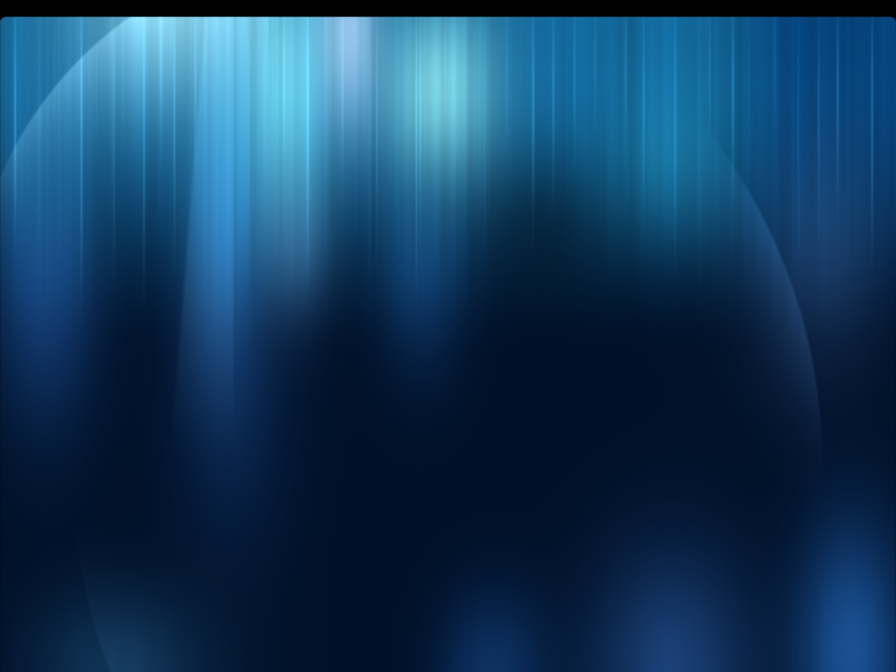
This background is drawn by a Shadertoy shader. Its source:

```glsl
// Abstract blue aurora: soft elliptical glows are screened over a navy ramp,
// then faint curved facets and fine vertical light streaks are laid on top.
// A black strip with rounded lower corners closes the upper edge.

#define NAVY vec3(0.0, 0.062, 0.155)
#define TEAL vec3(0.07, 0.40, 0.60)
#define DEEP_BLUE vec3(0.02, 0.26, 0.48)
#define STREAK_CONTRAST 0.24
#define LINE_COUNT 44
#define LINE_WIDTH 0.0014
#define LINE_GAIN 0.17
#define STRIP_EDGE 0.975
#define CORNER_RADIUS 0.009

float hash(float n) {
    return fract(sin(n * 127.1) * 43758.5453);
}

float noise(float x) {
    float cell = floor(x), f = fract(x);
    return mix(hash(cell), hash(cell + 1.0), f * f * (3.0 - 2.0 * f));
}

float bell(vec2 uv, vec2 center, vec2 size) {
    vec2 d = (uv - center) / size;
    return exp(-dot(d, d));
}

// Screen blend of one elliptical glow
void addGlow(inout vec3 col, vec2 uv, vec2 center, vec2 size, vec3 tint) {
    col += tint * bell(uv, center, size) * (1.0 - col);
}

// Disc that is brightest just inside its rim
float rimDisc(vec2 p, vec2 center, float radius, float fade) {
    float depth = radius - length(p - center);
    return smoothstep(-0.003, 0.003, depth) * exp(-max(depth, 0.0) / fade);
}

vec3 curtain(vec2 uv) {
    vec3 top = mix(TEAL, DEEP_BLUE, smoothstep(0.78, 0.9, uv.x));
    vec3 col = mix(NAVY, top, smoothstep(0.47, 0.9, uv.y));
    col *= 1.0 - 0.3 * bell(uv, vec2(0.61, 0.67), vec2(0.07, 0.1));

    // Bright upper lights
    addGlow(col, uv, vec2(0.20, 1.00), vec2(0.12, 0.16), vec3(0.42, 0.62, 0.72));
    addGlow(col, uv, vec2(0.32, 0.87), vec2(0.045, 0.18), vec3(0.30, 0.62, 0.72));
    addGlow(col, uv, vec2(0.39, 0.96), vec2(0.035, 0.15), vec3(0.50, 0.55, 0.75));
    addGlow(col, uv, vec2(0.49, 0.87), vec2(0.065, 0.13), vec3(0.42, 0.68, 0.68));
    addGlow(col, uv, vec2(0.74, 0.76), vec2(0.08, 0.13), vec3(0.03, 0.16, 0.20));

    // Blue columns hanging below them
    addGlow(col, uv, vec2(0.05, 0.60), vec2(0.06, 0.22), vec3(0.08, 0.20, 0.38));
    addGlow(col, uv, vec2(0.25, 0.70), vec2(0.045, 0.24), vec3(0.12, 0.32, 0.55));
    addGlow(col, uv, vec2(0.33, 0.64), vec2(0.04, 0.12), vec3(0.12, 0.19, 0.28));
    addGlow(col, uv, vec2(0.47, 0.60), vec2(0.05, 0.15), vec3(0.05, 0.15, 0.27));
    addGlow(col, uv, vec2(0.26, 0.40), vec2(0.07, 0.24), vec3(0.03, 0.07, 0.14));
    addGlow(col, uv, vec2(0.92, 0.63), vec2(0.07, 0.17), vec3(0.09, 0.14, 0.22));

    // Lights rising from the lower edge
    addGlow(col, uv, vec2(0.95, 0.03), vec2(0.06, 0.19), vec3(0.10, 0.27, 0.50));
    addGlow(col, uv, vec2(0.75, 0.00), vec2(0.09, 0.18), vec3(0.10, 0.20, 0.36));
    addGlow(col, uv, vec2(0.55, 0.00), vec2(0.06, 0.12), vec3(0.05, 0.14, 0.27));
    addGlow(col, uv, vec2(0.13, 0.00), vec2(0.10, 0.12), vec3(0.06, 0.15, 0.22));
    return col;
}

void addFacets(inout vec3 col, vec2 uv, vec2 p) {
    float upper = smoothstep(0.3, 0.6, uv.y);
    float right = rimDisc(p, vec2(0.406, 0.306), 0.818, 0.06);
    right *= smoothstep(0.25, 0.5, uv.y) * smoothstep(0.85, 0.65, uv.y) * step(0.6, uv.x);
    col += vec3(0.06, 0.09, 0.12) * right;

    float corner = rimDisc(p, vec2(0.52, 0.514), 0.565, 0.07);
    col += vec3(0.17, 0.16, 0.15) * corner * smoothstep(0.62, 0.9, uv.y) * step(uv.x, 0.3);

    float lower = rimDisc(p, vec2(0.951, 0.306), 0.844, 0.08);
    col += vec3(0.03, 0.04, 0.05) * lower * smoothstep(0.25, 0.0, uv.y) * step(uv.x, 0.4);

    // Tall pane with a slanted left side and an upright right side
    float left = 0.188 + 0.06 * (uv.y - 0.3);
    float pane = smoothstep(left - 0.002, left + 0.004, uv.x) * smoothstep(0.262, 0.259, uv.x);
    col += vec3(0.05, 0.07, 0.08) * pane * upper;
}

void addStreaks(inout vec3 col, vec2 uv) {
    // Layered column noise
    float grain = 0.0, frequency = 45.0, weight = 0.5;
    for (int i = 0; i < 3; i++) {
        grain += weight * (noise(uv.x * frequency + float(i) * 31.7) - 0.5);
        frequency *= 2.3;
        weight *= 0.75;
    }
    float reach = smoothstep(0.4, 0.75, uv.y) + 0.4 * smoothstep(0.2, 0.0, uv.y);
    col *= 1.0 + STREAK_CONTRAST * grain * reach;

    // Thin lines of varied length
    float width = max(LINE_WIDTH, 0.7 / iResolution.x);
    for (int i = 0; i < LINE_COUNT; i++) {
        float id = float(i) + 1.0;
        float x = (id + hash(id) - 0.5) / float(LINE_COUNT);
        float end = 0.48 + 0.28 * hash(id + 71.0);
        float line = exp(-pow((uv.x - x) / width, 2.0));
        line *= smoothstep(end, end + 0.25, uv.y) * smoothstep(1.05, 0.85, uv.y);
        col += vec3(0.45, 0.85, 1.0) * LINE_GAIN * line * hash(id + 19.0);
    }
}

void mainImage(out vec4 fragColor, in vec2 fragCoord) {
    vec2 uv = fragCoord / iResolution.xy;
    vec2 p = fragCoord / iResolution.y;
    float aspect = iResolution.x / iResolution.y;

    vec3 col = curtain(uv);
    addFacets(col, uv, p);
    addStreaks(col, uv);

    // Black strip and rounded corners
    vec2 inner = vec2(0.5 * aspect - CORNER_RADIUS, STRIP_EDGE - CORNER_RADIUS);
    vec2 q = max(vec2(abs(p.x - 0.5 * aspect), p.y) - inner, 0.0);
    float pixel = 1.0 / iResolution.y;
    col *= smoothstep(pixel, -pixel, length(q) - CORNER_RADIUS);
    fragColor = vec4(clamp(col, 0.0, 1.0), 1.0);
}
```
